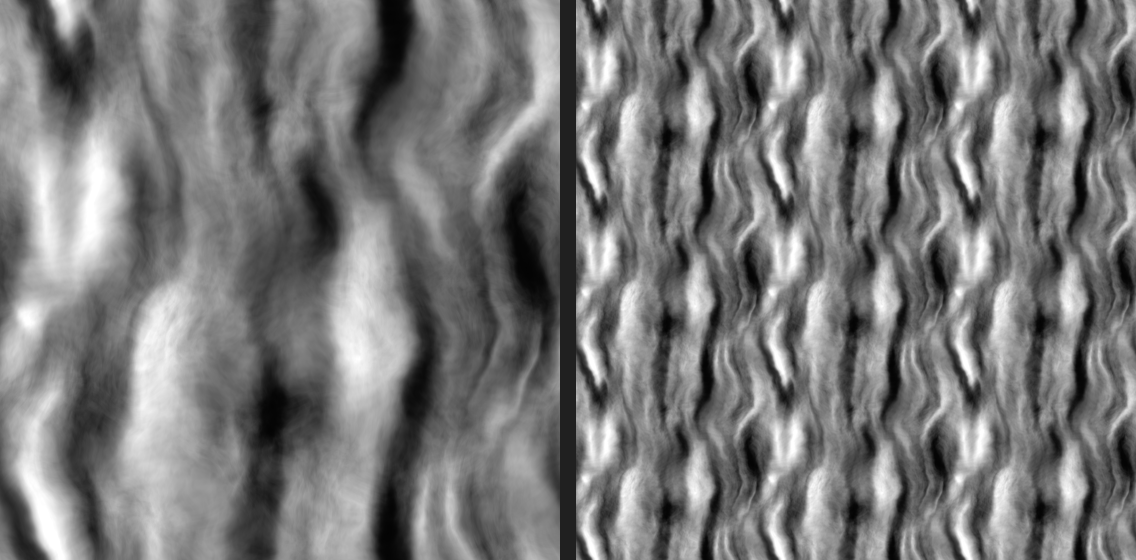
Left, the tile; right, the same tile 3 across and 3 down.
A Shadertoy shader for this texture map:

```glsl
// Seamless grey height map of weathered tree bark: long upright ridges, dark furrows, fine wrinkles.

const float TAU = 6.2831853;
const vec3 BARK_TINT = vec3(1.0);

// Integer hash of a wrapped cell and a seed, returned as 0..1
float hash(ivec2 cell, int seed) {
    uvec3 q = uvec3(ivec3(cell, seed)) * uvec3(1597u, 3643u, 7919u);
    uint h = (q.x ^ (q.y << 7) ^ q.z) * 747796405u + 289133u;
    h = ((h >> ((h >> 28) + 4u)) ^ h) * 277803737u;
    h = (h >> 22) ^ h;
    return float(h & 65535u) / 65536.0;
}

// Contribution of one lattice corner; whole-number wrapping keeps the tile exact
float corner(ivec2 cell, vec2 offset, ivec2 repeats, int seed) {
    ivec2 wrapped = (cell + 8 * repeats) % repeats;
    float angle = TAU * hash(wrapped, seed);
    return dot(vec2(cos(angle), sin(angle)), offset);
}

// Tiling gradient noise, about -0.7..0.7, with whole cells per canvas
float noise(vec2 uv, ivec2 repeats, int seed) {
    vec2 p = uv * vec2(repeats);
    ivec2 cell = ivec2(floor(p));
    vec2 f = fract(p);
    vec2 w = f * f * f * (f * (f * 6.0 - 15.0) + 10.0);
    ivec2 e = ivec2(1, 0);
    float low = mix(corner(cell, f, repeats, seed),
                    corner(cell + e.xy, f - vec2(e.xy), repeats, seed), w.x);
    float high = mix(corner(cell + e.yx, f - vec2(e.yx), repeats, seed),
                     corner(cell + e.xx, f - vec2(e.xx), repeats, seed), w.x);
    return mix(low, high, w.y);
}

// Octaves of folded noise give thin wispy wrinkles
float wrinkles(vec2 uv, ivec2 repeats, int seed) {
    float sum = 0.0;
    float gain = 1.0;
    for (int i = 0; i < 4; i++) {
        float n = noise(uv, repeats, seed + i);
        sum += gain * (0.6 * n + 0.17 - abs(n));
        repeats *= 2;
        gain *= 0.6;
    }
    return sum;
}

// Bends the upright grain sideways, strongly at large scale and slightly at small
vec2 bendGrain(vec2 uv) {
    float sway = 0.10 * noise(uv, ivec2(2, 3), 1)
               + 0.020 * noise(uv, ivec2(6, 7), 2)
               + 0.014 * noise(uv, ivec2(16, 14), 3)
               + 0.005 * noise(uv, ivec2(36, 32), 5);
    float slip = 0.10 * noise(uv, ivec2(6, 3), 4);
    return uv + vec2(sway, slip);
}

// Swirls the coordinates for curled wisps
vec2 curl(vec2 uv, ivec2 repeats, float amount) {
    return uv + amount * vec2(noise(uv, repeats, 41), noise(uv, repeats, 42));
}

// Bright lip along the zero line of a stretched noise: steep on one side, soft on the other
float lip(vec2 uv, ivec2 repeats, float steep, float soft, int seed) {
    float n = noise(uv, repeats, seed);
    n /= n < 0.0 ? steep : soft;
    return exp(-n * n);
}

// Broad plates, strands, lips and deep furrows
float barkRelief(vec2 uv) {
    float h = 0.50;
    h += 0.10 * cos(TAU * (uv.x - 0.14));
    h += 0.11 * cos(TAU * 4.0 * (uv.x - 0.065));
    h += 0.54 * noise(uv, ivec2(4, 3), 11);
    h += 0.46 * noise(uv, ivec2(10, 2), 12);
    h += 0.27 * noise(uv, ivec2(21, 5), 13);

    float plate = smoothstep(-0.12, 0.16, noise(uv, ivec2(7, 2), 14));
    h += 0.20 * (plate - 0.5);

    float lipFade = smoothstep(0.0, 0.35, noise(uv, ivec2(5, 4), 15));
    h += 0.30 * lipFade * lip(uv, ivec2(8, 2), 0.07, 0.17, 16);

    float furrow = smoothstep(0.08, 0.48, noise(uv, ivec2(8, 2), 17));
    return h - 0.36 * furrow;
}

// Eases dark values towards black without a hard cut
float softFloor(float h, float knee) {
    return 0.5 * (h + sqrt(h * h + knee * knee));
}

void mainImage(out vec4 fragColor, in vec2 fragCoord) {
    vec2 uv = fragCoord / iResolution.xy;
    vec2 grain = bendGrain(uv);

    // Fine surface detail, patchy in strength
    float roughness = 0.85 + 1.0 * noise(uv, ivec2(5, 4), 21);
    float height = barkRelief(grain);
    height += 0.12 * roughness * wrinkles(grain, ivec2(18, 8), 22);
    height += 0.075 * roughness * wrinkles(curl(uv, ivec2(9, 8), 0.07), ivec2(20, 16), 26);
    height += 0.03 * noise(grain, ivec2(22, 64), 30);

    float tone = softFloor(height, 0.09);
    fragColor = vec4(BARK_TINT * min(tone, 1.0), 1.0);
}
```
